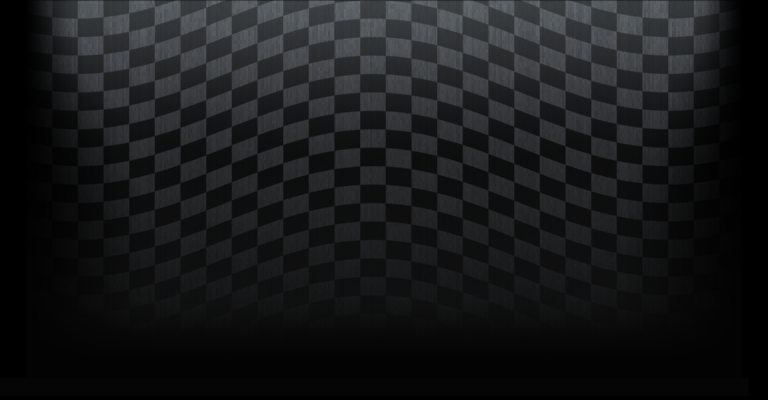
Give the GLSL for this background, as a WebGL 1 fragment shader.

```glsl
precision highp float;

uniform vec2 u_resolution;

const float PI = 3.14159265;

float hash(vec2 p) {
  return fract(sin(dot(p, vec2(127.1, 311.7))) * 43758.55);
}

// Smoothed square wave: +1 on the first unit, -1 on the second.
float squareWave(float c, float blur) {
  float triangle = 0.5 - abs(mod(c + 0.5, 2.0) - 1.0);
  return clamp(triangle / blur, -1.0, 1.0);
}

// Checks whose rows hang from a crest in a cosine wave; 1 is a light cell.
float wavyChecker(vec2 p, vec2 crest, vec2 cell, float halfWave, float height, vec2 pixel) {
  float drop = height * (1.0 - cos(PI * (p.x - crest.x) / halfWave));
  float column = (p.x - crest.x) / cell.x + 0.5;
  float row = (p.y - crest.y - drop) / cell.y;
  vec2 blur = 0.7 * pixel / cell;
  return 0.5 + 0.5 * squareWave(column, blur.x) * squareWave(row, blur.y);
}

// Woven threads, longer than they are wide.
float fabric(vec2 p, vec2 threads) {
  float fine = hash(floor(p * threads));
  float strand = hash(vec2(floor(p.x * threads.x), 7.0));
  return mix(fine, strand, 0.5) - 0.5;
}

// 1 between the two side panels, fading in from each inner edge.
float sideFade(float x, float left, float right, float width) {
  float inset = min(x - left, right - x);
  return smoothstep(-0.1 * width, width, inset);
}

float stepEdge(float edge, float x, float pixel) {
  return smoothstep(edge - pixel, edge + pixel, x);
}

void main() {
  vec2 pixel = 1.0 / u_resolution;
  vec2 p = gl_FragCoord.xy * pixel;
  p.y = 1.0 - p.y; // depth below the top edge

  // Checkered cloth
  float check = wavyChecker(p, vec2(0.4857, 0.3232), vec2(0.03342, 0.0461),
                            0.384, 0.0922, pixel);
  float contrast = 0.125 * (1.0 - smoothstep(0.3, 0.92, p.y));
  float shade = 0.052 + contrast * check;

  // Light falling from the top
  float glow = 1.0 - smoothstep(-0.12, 0.42, p.y);
  float spread = 1.0 - 0.9 * pow(abs(p.x - 0.5), 2.0);
  shade += 0.235 * glow * spread;
  shade *= 1.0 + 0.22 * fabric(p, vec2(384.0, 90.0)) * (0.4 + 0.6 * check);

  // Fades to the sides and floor
  float fadeWidth = mix(0.07, 0.2, smoothstep(0.0, 0.65, p.y));
  float fade = sideFade(p.x, 0.034, 0.966, fadeWidth);
  fade *= 1.0 - smoothstep(0.74, 0.915, p.y);
  vec3 tint = mix(vec3(0.96, 0.99, 1.04), vec3(0.94, 1.0, 1.05), glow);
  vec3 color = tint * shade * fade;

  // Dark frame and the ledge along the bottom
  float inside = stepEdge(0.034, p.x, pixel.x) * (1.0 - stepEdge(0.966, p.x, pixel.x));
  float ledge = stepEdge(0.945, p.y, pixel.y) * (1.0 - stepEdge(0.99, p.y, pixel.y));
  color *= inside;
  color += 0.012 * inside * smoothstep(0.3, 0.9, p.y) * (1.0 - stepEdge(0.945, p.y, pixel.y));
  color += 0.018 * ledge * (1.0 - stepEdge(0.975, p.x, pixel.x));
  color *= mix(0.55, 1.0, stepEdge(0.002, p.y, pixel.y));

  gl_FragColor = vec4(color, 1.0);
}
```
